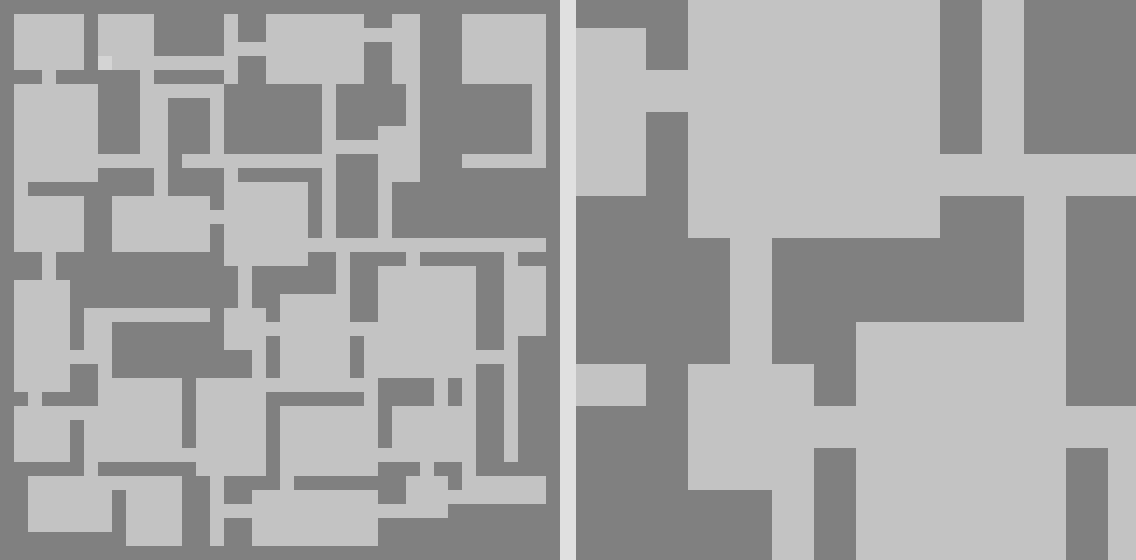
Left, the full canvas; right, a detail of the centre.
This pattern is drawn by a WebGL 2 fragment shader. Its source:

```glsl
#version 300 es
precision highp float;
// Draws a flat floor plan: blocky rooms joined by one-tile corridors inside a solid wall.

uniform vec2 u_resolution;
out vec4 outColor;

const vec3 WALL = vec3(0.50);
const vec3 FLOOR = vec3(0.765);
const vec3 MARKER = vec3(0.83);
const float TILES = 40.0;         // tiles across the canvas
const float BORDER = 1.0;         // outer wall, in tiles
const float SECTORS = 6.0;        // sectors across, one room in each
const float PITCH = 6.5;          // mean sector size, in tiles
const float JITTER = 2.3;         // shift of the sector lines, in tiles
const float MAX_SHRINK = 2.2;     // tiles a room may lose per axis
const float HALL_CHANCE = 0.22;   // rooms narrowed to a hall
const float LINK_CHANCE = 0.78;   // neighbours joined by a corridor
const float SEED = 17.0;
const vec2 MARKER_SECTOR = vec2(1.0, 5.0);

struct Room { vec2 low; vec2 high; vec2 hub; };

float hash(vec2 id, float salt) {
    vec3 q = fract(vec3(id + SEED, salt + SEED) * 0.1031);
    q += dot(q, q.zyx + 31.32);
    return fract((q.x + q.y) * q.z);
}

vec2 hash2(vec2 id, float salt) {
    return vec2(hash(id, salt), hash(id, salt + 1.0));
}

// Position of a sector line, jittered by the vertex it runs through.
float sectorLine(float index, vec2 vertex) {
    float inner = step(0.5, index) * step(index, SECTORS - 0.5);
    float shift = inner * JITTER * (2.0 * hash(vertex, 1.0) - 1.0);
    return floor(BORDER + index * PITCH + shift + 0.5);
}

// Pinwheel tiling: vertical lines run through odd vertices, horizontal through even.
Room roomIn(vec2 id) {
    float odd = mod(id.x + id.y, 2.0);
    float even = 1.0 - odd;
    vec2 low = vec2(sectorLine(id.x, id + vec2(0.0, even)),
                    sectorLine(id.y, id + vec2(odd, 0.0)));
    vec2 high = vec2(sectorLine(id.x + 1.0, id + vec2(1.0, odd)),
                     sectorLine(id.y + 1.0, id + vec2(even, 1.0)));

    vec2 space = max(high - low - 1.0, 1.0);
    vec2 size = max(space - floor(MAX_SHRINK * hash2(id, 3.0)), 1.0);
    if (hash(id, 5.0) < HALL_CHANCE) {
        float width = 1.0 + floor(2.0 * hash(id, 6.0));
        if (size.x < size.y) size.x = min(size.x, width);
        else size.y = min(size.y, width);
    }
    low += floor(hash2(id, 7.0) * (space - size + 1.0));
    vec2 hub = low + floor(hash2(id, 9.0) * size);
    return Room(low, low + size, hub);
}

// Share of the pixel covered by a rectangle.
float coverage(vec2 p, vec2 low, vec2 high, vec2 pixel) {
    vec2 c = clamp(min(p - low, high - p) / pixel + 0.5, 0.0, 1.0);
    return c.x * c.y;
}

// One-tile-wide straight run between two tiles.
float corridor(vec2 p, vec2 a, vec2 b, vec2 pixel) {
    return coverage(p, min(a, b), max(a, b) + 1.0, pixel);
}

// Corridor with a single bend.
float bentCorridor(vec2 p, vec2 a, vec2 bend, vec2 b, vec2 pixel) {
    return corridor(p, a, bend, pixel) + corridor(p, bend, b, pixel);
}

float floorPlan(vec2 p, vec2 pixel) {
    vec2 base = floor((p - BORDER) / PITCH);
    float open = 0.0;
    for (int j = -2; j <= 1; j++) {
        for (int i = -2; i <= 1; i++) {
            vec2 id = base + vec2(i, j);
            if (any(lessThan(id, vec2(0.0))) || any(greaterThan(id, vec2(SECTORS - 0.5)))) continue;
            Room room = roomIn(id);
            vec2 a = room.hub;
            open += coverage(p, room.low, room.high, pixel);

            if (id.x < SECTORS - 1.5 && hash(id, 11.0) < LINK_CHANCE) {
                vec2 b = roomIn(id + vec2(1.0, 0.0)).hub;
                open += bentCorridor(p, a, vec2(b.x, a.y), b, pixel);
            }
            if (id.y < SECTORS - 1.5 && hash(id, 12.0) < LINK_CHANCE) {
                vec2 b = roomIn(id + vec2(0.0, 1.0)).hub;
                open += bentCorridor(p, a, vec2(a.x, b.y), b, pixel);
            }
        }
    }
    return min(open, 1.0);
}

void main() {
    vec2 pixel = TILES / u_resolution;
    vec2 p = gl_FragCoord.xy * pixel;
    float open = floorPlan(p, pixel);

    // A single lighter tile on the floor
    vec2 spot = roomIn(MARKER_SECTOR).hub;
    float lit = corridor(p, spot, spot, pixel);

    outColor = vec4(mix(WALL, mix(FLOOR, MARKER, lit), open), 1.0);
}
```
